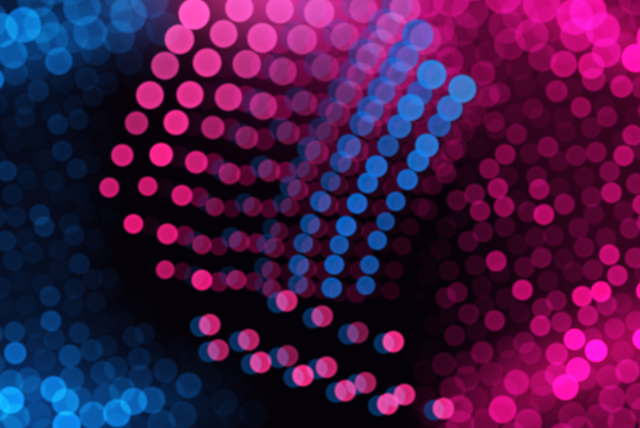
Write a Shadertoy shader that draws this background.

```glsl
// Soft bokeh lights: a dome of curved pink and blue strands between blue and magenta fields.

float hash(vec2 p) {
    return fract(sin(dot(p, vec2(127.1, 311.7))) * 43758.5);
}

// Out-of-focus disc with a slightly brighter rim.
float bokeh(vec2 offset, float radius) {
    float d = length(offset);
    float blur = 0.003 + 0.7 / iResolution.y;
    float edge = 1.0 - smoothstep(radius - blur, radius + blur, d);
    return edge * (0.88 + 0.12 * smoothstep(0.4 * radius, radius, d));
}

vec3 screenBlend(vec3 base, vec3 light) {
    return base + clamp(light, 0.0, 1.0) * (1.0 - base);
}

float bell(float x, float width) {
    return exp(-x * x / (width * width));
}

// Colour of the side fields at a place: blue on the left, magenta on the right.
vec3 fieldLight(vec2 p) {
    float reach = 0.3 + 0.36 * (1.0 - smoothstep(0.0, 0.4, p.y));
    float blue = (1.0 - smoothstep(0.1, reach, p.x))
               * (0.2 + 0.22 * bell(p.y, 0.35) + 0.45 * bell(length(p - vec2(0.04, 0.02)), 0.17));
    blue += 0.36 * bell(p.y - 0.06, 0.08) * (1.0 - smoothstep(0.25, 0.66, p.x));
    blue += 0.65 * bell(p.y - 0.87 - 0.33 * p.x, 0.09) * (1.0 - smoothstep(0.3, 0.46, p.x));

    float pink = 0.42 * smoothstep(0.98, 1.48, p.x + 0.35 * smoothstep(0.5, 0.95, p.y));
    pink += 0.95 * bell(p.y - 0.4 * (p.x - 0.97), 0.1) * smoothstep(0.92, 1.28, p.x);
    pink += 0.85 * bell(p.y - 1.01 + 0.5 * (p.x - 1.23), 0.085) * smoothstep(1.08, 1.27, p.x);
    return vec3(0.02, 0.42, 0.88) * blue + vec3(1.0, 0.04, 0.48) * pink;
}

// Two overlapping jittered grids of discs.
vec3 scatteredLights(vec3 color, vec2 p) {
    const float cell = 0.072;
    mat2 tilt = mat2(0.9, 0.43, -0.43, 0.9);
    for (int layer = 0; layer < 2; layer++) {
        vec2 shift = float(layer) * vec2(0.43, 0.57);
        vec2 home = floor(tilt * p / cell + shift);
        for (int k = 0; k < 9; k++) {
            vec2 id = home + vec2(k % 3 - 1, k / 3 - 1);
            vec2 seed = id + 37.0 * float(layer);
            vec2 jitter = 0.32 + 0.36 * vec2(hash(seed), hash(seed + 9.3));
            vec2 center = inverse(tilt) * (id + jitter - shift) * cell;
            float radius = 0.024 + 0.02 * smoothstep(0.75, 1.0, center.y)
                         + 0.009 * (1.0 - smoothstep(0.0, 0.25, center.y));
            float chance = hash(seed + 4.7);
            float power = mix(0.15, 1.3, chance * chance);
            // Extra discs over the dark gap right of the dome.
            float gap = smoothstep(0.93, 1.12, center.x) * smoothstep(0.08, 0.25, center.y)
                      * (1.0 - smoothstep(0.5, 0.75, center.y));
            vec3 light = fieldLight(center) + vec3(0.38, 0.02, 0.2) * gap;
            color = screenBlend(color, light * power * bokeh(p - center, radius));
        }
    }
    return color;
}

// Nine strands that lean right as they rise.
vec3 domeStrands(vec3 color, vec2 p) {
    for (int s = 0; s < 9; s++) {
        float i = float(s);
        float foot = max(0.3, 0.55 - 0.13 * i);
        float crown = 1.06 - 0.065 * max(i - 4.0, 0.0);
        float blueSide = smoothstep(4.5, 7.2, i);
        // Strands on the right carry dots at a shorter step.
        float dense = i > 4.5 ? 0.55 : 1.0;
        for (int row = -1; row < 21; row++) {
            float j = float(row) * dense;
            float y = 0.984 - 0.0605 * j - 0.0012 * j * j - 0.003 * min(i, 3.0) * j
                    + 0.016 * (hash(vec2(i, 3.0)) - 0.5) + 0.012 * (hash(vec2(j, i)) - 0.5);
            if (y < foot || y > crown) continue;
            float d = y - 0.482;
            float bend = d > 0.0 ? 0.26 : 2.8 - 0.2 * i;
            vec2 center = vec2(0.215 + 0.087 * i + (0.34 + 0.02 * i) * d + bend * d * d, y);
            vec2 offset = p - center;
            if (dot(offset, offset) > 0.01) continue;

            float high = smoothstep(0.5, 0.92, y);
            float top = smoothstep(0.84, 0.98, y);
            float low = 1.0 - smoothstep(0.28, 0.5 - 0.02 * i, y);
            float vary = hash(vec2(i, j + 5.0));
            float radius = mix(0.023, 0.035, high) * mix(0.92, 1.06, vary);

            // Dim magenta echo to the right.
            float echo = 0.45 * smoothstep(0.5, 2.0, i) * mix(0.5, 1.0, vary);
            color = screenBlend(color, vec3(0.85, 0.03, 0.4) * echo * dense
                  * bokeh(offset - vec2(0.05, -0.008), radius * 0.95));

            // Blue disc, nearly solid on the right strands.
            float blue = 0.25 * smoothstep(1.5, 4.0, i) + 0.7 * blueSide;
            blue *= (1.0 - 0.4 * low) * mix(0.65, 1.0, vary);
            vec3 azure = mix(vec3(0.03, 0.46, 0.92), vec3(0.3, 0.74, 1.0),
                             high * vary * smoothstep(6.0, 8.0, i));
            color = mix(color, azure, blue * bokeh(offset + vec2(0.008, -0.005), radius));

            // Pink disc, strongest on the left strands and the crown.
            float pink = 0.34 + 0.75 * bell(i - 0.8, 2.1) + 0.2 * top;
            pink *= 1.0 - 0.8 * smoothstep(5.0, 7.5, i);
            pink += low * (0.15 + 0.5 * vary) * (1.0 - blueSide);
            vec3 rose = mix(vec3(1.0, 0.1, 0.5), vec3(0.97, 0.3, 0.66), 0.7 * high);
            color = screenBlend(color, rose * pink * mix(0.75, 1.05, vary)
                  * bokeh(offset - vec2(0.01, -0.004), radius));
        }
    }
    return color;
}

// Three bright rows that run down to the right below the strands.
vec3 footRows(vec3 color, vec2 p) {
    for (int row = 0; row < 3; row++) {
        float r = float(row);
        int count = row == 0 ? 4 : row == 1 ? 7 : 5;
        vec2 start = vec2(row == 0 ? 0.67 : 0.49 + 0.02 * (r - 1.0), 0.295 - 0.056 * r);
        for (int n = 0; n < count; n++) {
            float vary = hash(vec2(n, r + 21.0));
            vec2 center = start + float(n) * vec2(0.083 + 0.008 * r, -0.033);
            center.y += 0.012 * (vary - 0.5);
            vec2 offset = p - center;
            color = mix(color, vec3(0.03, 0.38, 0.75), 0.5 * bokeh(offset + vec2(0.022, 0.004), 0.024));
            color = screenBlend(color, vec3(1.0, 0.17, 0.52) * mix(0.5, 1.0, vary)
                  * bokeh(offset, 0.025));
        }
    }
    return color;
}

void mainImage(out vec4 fragColor, in vec2 fragCoord) {
    vec2 p = fragCoord / iResolution.y;

    // Dark base with the haze of the side fields and of the crown.
    vec3 color = vec3(0.02, 0.005, 0.03) + 0.44 * fieldLight(p);
    color = screenBlend(color, vec3(0.95, 0.22, 0.6) * 0.85
          * bell(p.x - 0.66, 0.25) * bell(p.y - 1.03, 0.12));
    color = screenBlend(color, vec3(0.5, 0.01, 0.28) * 0.5
          * bell(p.x - 0.8, 0.3) * bell(p.y - 0.88, 0.2));

    color = scatteredLights(color, p);
    color = domeStrands(color, p);
    color = footRows(color, p);
    fragColor = vec4(color, 1.0);
}
```
